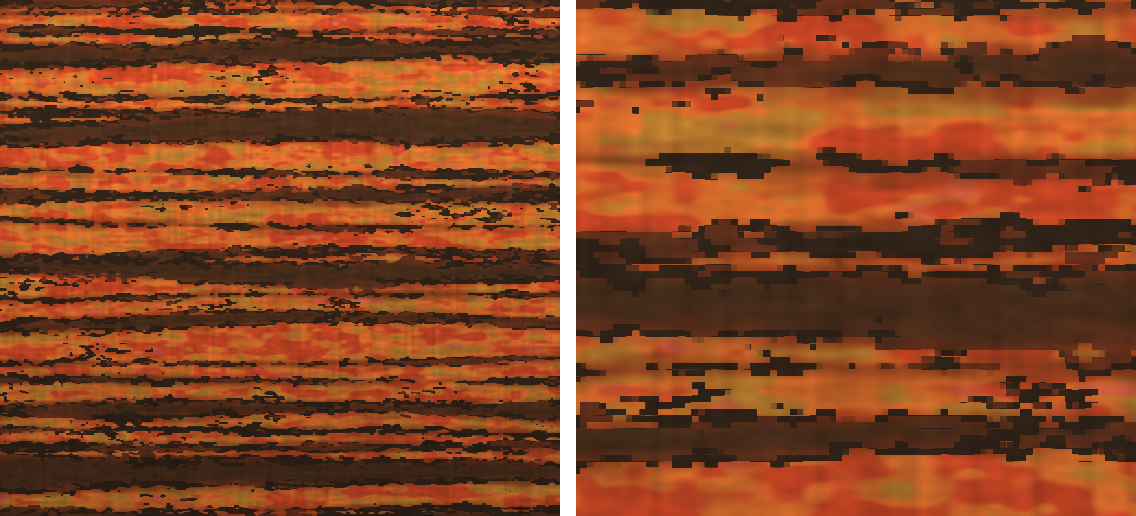
Left: the whole. Right: its middle third, enlarged.
Reproduce this texture procedurally as a Shadertoy shader.

```glsl
// Glowing orange strata crossed by ragged, blocky dark brown bands.

const float BAND_COUNT = 20.0;      // dark bands per canvas height
const float BAND_JITTER = 0.95;     // vertical scatter, in band spacings
const float THIN_HALF = 0.004;      // half thickness of the thinnest band
const float THICK_HALF = 0.034;     // half thickness of the thickest band
const float BAND_DRIFT = 0.024;     // slow rise and fall along x
const float RAGGEDNESS = 0.030;     // depth of the torn edges
const float CELL_ROWS = 236.0;      // blocks per canvas height
const float EDGE_SOFTNESS = 0.0005;
const float SPECK_LEVEL = 0.52;     // higher gives fewer stray specks
const float WEAVE_CONTRAST = 0.12;
const float GRAIN_CONTRAST = 0.22;

const vec3 SOOT   = vec3(0.18, 0.13, 0.09);
const vec3 UMBER  = vec3(0.265, 0.165, 0.10);
const vec3 RUST   = vec3(0.38, 0.18, 0.10);
const vec3 EMBER  = vec3(0.52, 0.22, 0.105);
const vec3 ORANGE = vec3(0.80, 0.40, 0.16);
const vec3 RED    = vec3(0.75, 0.26, 0.135);
const vec3 OCHRE  = vec3(0.68, 0.45, 0.165);
const vec3 ROSE   = vec3(0.76, 0.32, 0.25);

float hash(vec2 p) {
    return fract(sin(dot(p, vec2(127.1, 311.7))) * 43758.5453);
}

float noise(vec2 p) {
    vec2 i = floor(p), f = fract(p);
    f = f * f * (3.0 - 2.0 * f);
    return mix(mix(hash(i), hash(i + vec2(1, 0)), f.x),
               mix(hash(i + vec2(0, 1)), hash(i + vec2(1, 1)), f.x), f.y);
}

// Signed depth inside the nearest band: positive is dark.
float bandDepth(vec2 p) {
    float depth = -1.0;
    for (float i = -1.0; i <= BAND_COUNT; i++) {
        float scatter = BAND_JITTER * (hash(vec2(i, 4.0)) - 0.5);
        float centre = (i + 0.5 + scatter) / BAND_COUNT;
        centre += BAND_DRIFT * (noise(vec2(p.x * 1.6, i * 7.0)) - 0.5);
        float size = fract(i * 0.618 + 0.3);
        float halfWidth = mix(THIN_HALF, THICK_HALF, size * size * size);
        halfWidth *= 0.5 + noise(vec2(p.x * 3.5 + 9.0, i * 5.0));
        depth = max(depth, halfWidth - abs(p.y - centre));
    }
    return depth;
}

// Snaps a point to block centres, easing over one pixel at block borders.
vec2 snapToCells(vec2 p) {
    vec2 q = p * CELL_ROWS - 0.5;
    float pixel = min(CELL_ROWS / iResolution.y, 1.0);
    vec2 f = clamp((fract(q) - 0.5) / pixel + 0.5, 0.0, 1.0);
    return (floor(q) + f + 0.5) / CELL_ROWS;
}

// Band depth with torn edges, gaps and stray specks.
float raggedDepth(vec2 c) {
    float tear = 0.38 * noise(c * vec2(13.0, 75.0))
               + 0.32 * noise(c * vec2(42.0, 140.0) + 31.0)
               + 0.30 * noise(c * vec2(100.0, 220.0) + 63.0) - 0.5;
    float speck = (0.5 * noise(c * vec2(42.0, 125.0) + 7.0)
                 + 0.5 * noise(c * vec2(95.0, 210.0) + 37.0))
                * noise(c * vec2(6.0, 22.0) + 53.0);
    return max(bandDepth(c) + RAGGEDNESS * tear, 0.05 * (speck - SPECK_LEVEL));
}

vec3 glowColour(vec2 p, float depth) {
    float hue = 0.35 * noise(p * vec2(9.0, 40.0) + 17.0)
              + 0.40 * noise(p * vec2(26.0, 75.0) + 71.0)
              + 0.25 * noise(p * vec2(60.0, 130.0) + 5.0);
    vec3 colour = mix(RED, ORANGE, smoothstep(0.34, 0.48, hue));
    colour = mix(colour, OCHRE, smoothstep(0.52, 0.64, hue));
    float rosy = noise(p * vec2(26.0, 70.0) + 91.0);
    colour = mix(colour, ROSE, 0.7 * smoothstep(0.82, 0.95, rosy));
    // Light fades to ember beside the bands.
    float fade = 0.6 * noise(p * vec2(7.0, 55.0) + 23.0)
               + 0.4 * noise(p * vec2(30.0, 110.0) + 47.0);
    float light = smoothstep(-0.008, 0.011, -depth + 0.018 * (fade - 0.45));
    return mix(EMBER, colour, light);
}

vec3 bandColour(vec2 p, vec2 cell, float depth, float ragged) {
    float mottle = 0.6 * noise(p * vec2(8.0, 60.0) + 41.0)
                 + 0.4 * noise(p * vec2(32.0, 110.0) + 19.0);
    float core = smoothstep(-0.004, 0.020, depth + 0.026 * (mottle - 0.5));
    vec3 colour = mix(RUST, UMBER, core);
    // Broken black rim just inside the torn edge, with flecks further in.
    float rim = 0.025 * (noise(cell * vec2(9.0, 50.0) + 13.0) - 0.16)
              + 0.016 * (noise(cell * vec2(70.0, 180.0) + 29.0) - 0.5);
    float black = smoothstep(-EDGE_SOFTNESS, EDGE_SOFTNESS, rim - ragged);
    return mix(colour, SOOT, black);
}

void mainImage(out vec4 fragColor, in vec2 fragCoord) {
    vec2 p = fragCoord / iResolution.y;
    vec2 cell = snapToCells(p);
    float depth = bandDepth(p);
    float ragged = raggedDepth(cell);

    float dark = smoothstep(-EDGE_SOFTNESS, EDGE_SOFTNESS, ragged);
    vec3 colour = mix(glowColour(p, depth),
                      bandColour(p, cell, depth, ragged), dark);

    // Woven grain, then a fall of light towards the bottom.
    float weave = noise(vec2(p.x * 150.0, p.y * 14.0))
                + noise(vec2(p.x * 12.0, p.y * 190.0)) - 1.0;
    float grain = 0.6 * noise(p * vec2(48.0, 120.0) + 83.0)
                + 0.4 * noise(p * vec2(120.0, 220.0) + 57.0) - 0.5;
    colour *= 1.0 + WEAVE_CONTRAST * weave + GRAIN_CONTRAST * grain;
    colour *= mix(0.84, 1.10, smoothstep(-0.1, 0.9, p.y));
    fragColor = vec4(colour, 1.0);
}
```
